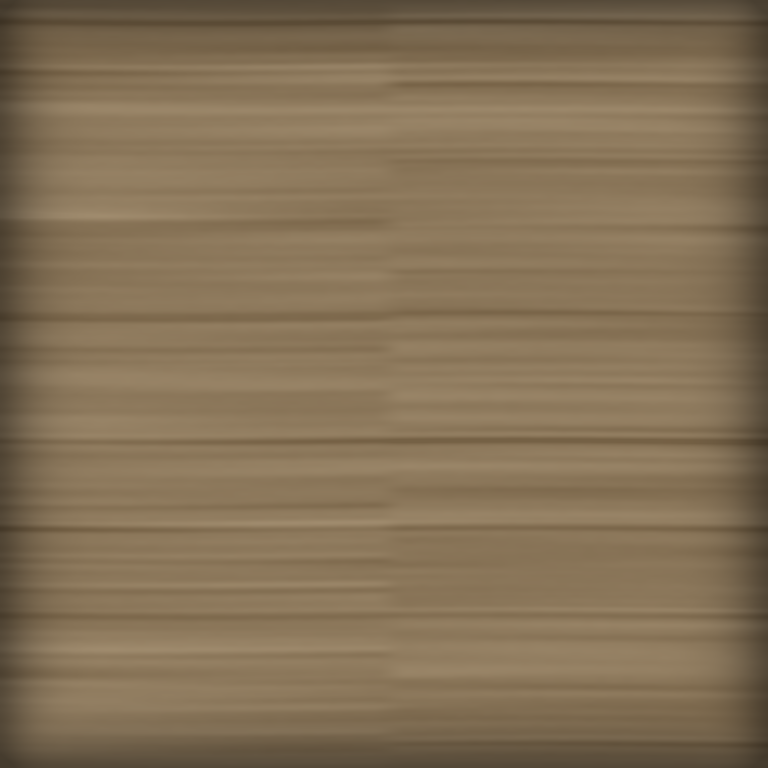
Give the GLSL for this texture, as a Shadertoy shader.

```glsl
// Brushed tan wood: soft horizontal streaks in two panels that meet at the
// centre line. Stretched value noise gives the grain, scattered creases add
// thin dark lines with a pale lip, and a shaded border frames the board.

float hash(vec2 p) {
    vec3 q = fract(vec3(p.xyx) * 0.1031);
    q += dot(q, q.yzx + 33.33);
    return fract((q.x + q.y) * q.z);
}

// Value noise centred on zero
float noise(vec2 p) {
    vec2 cell = floor(p), f = fract(p);
    f = f * f * (3.0 - 2.0 * f);
    float low = mix(hash(cell), hash(cell + vec2(1, 0)), f.x);
    float high = mix(hash(cell + vec2(0, 1)), hash(cell + vec2(1, 1)), f.x);
    return mix(low, high, f.y) - 0.5;
}

// Streaks long in x and narrow in y, at three widths
float grain(vec2 p, float seed) {
    float sum = 0.34 * noise(vec2(p.x * 1.3, p.y * 30.0) + seed);
    sum += 0.42 * noise(vec2(p.x * 1.8, p.y * 64.0) + seed * 2.0);
    sum += 0.26 * noise(vec2(p.x * 2.5, p.y * 125.0) + seed * 3.0);
    return sum;
}

// Sparse dark lines, each with a thin pale line just above
float creases(vec2 p, float rows, float seed) {
    float sum = 0.0;
    float row = floor(p.y * rows);
    for (float i = -1.0; i <= 1.0; i++) {
        vec2 id = vec2(row + i, seed);
        float centre = (row + i + 0.15 + 0.7 * hash(id)) / rows;
        float strength = pow(hash(id + 17.0), 2.5);
        float lip = hash(id + 41.0);
        float dark = (p.y - centre) / 0.0042;
        float pale = (p.y - centre - 0.0085) / 0.0036;
        sum += strength * (0.45 * lip * exp(-pale * pale) - 0.62 * exp(-dark * dark));
    }
    return sum * (1.0 + 0.7 * noise(vec2(p.x * 2.0, row + seed)));
}

float panel(vec2 p, float seed) {
    return grain(p, seed) + 0.7 * creases(p, 16.0, seed);
}

void mainImage(out vec4 fragColor, in vec2 fragCoord) {
    vec2 uv = fragCoord / iResolution.xy;
    vec2 p = uv + vec2(0.0, 0.0015 * sin(uv.x * 7.0));

    // Grain shared across the board, plus grain private to each panel
    float seam = smoothstep(0.485, 0.53, uv.x);
    float tone = 0.67 + 0.75 * grain(p, 5.0) + 0.8 * creases(p, 18.0, 7.0);
    tone += 0.85 * mix(panel(p, 23.0), panel(p, 61.0), seam);

    // Faint fine mottling
    tone += 0.04 * noise(uv * vec2(60.0, 160.0));
    tone = clamp(tone, 0.0, 1.15);

    vec3 umber = vec3(0.46, 0.38, 0.27);
    vec3 tan_ = vec3(0.605, 0.525, 0.41);
    vec3 color = mix(umber, tan_, tone);

    // Border shading, deepest in the corners
    vec2 edge = min(uv, 1.0 - uv);
    vec2 falloff = exp(-pow(max(edge, 0.0) / vec2(0.046, 0.042), vec2(1.4)));
    float shade = min(0.42 * length(falloff), 0.52);
    color *= 1.0 - shade;

    fragColor = vec4(color, 1.0);
}
```
